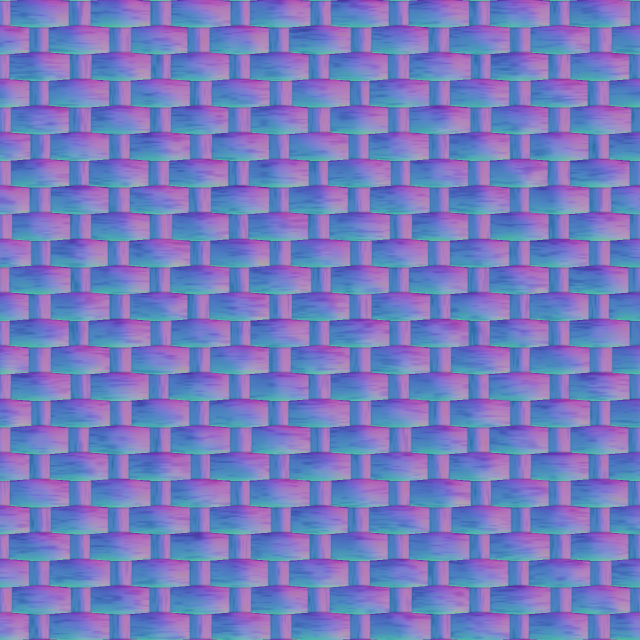
A WebGL 1 fragment shader for this texture map:

```glsl
precision highp float;
// Tangent-space normal map of a woven basket: broad horizontal strips pass
// over narrow upright posts, staggered by half a repeat on alternate rows.
// Each part yields a surface slope plus fibre noise, then slope becomes colour.

uniform vec2 u_resolution;

const vec2 REPEATS = vec2(8.0, 24.0);  // posts across, rows up
const float POST_HALF = 0.13;          // half post width, in repeats
const float PI = 3.14159265;

float hash(vec2 p) {
  vec3 q = fract(p.xyx * 0.1031);
  q += dot(q, q.yzx + 33.33);
  return fract((q.x + q.y) * q.z);
}

float noise(vec2 p) {
  vec2 i = floor(p);
  vec2 f = fract(p);
  f = f * f * (3.0 - 2.0 * f);
  return mix(mix(hash(i), hash(i + vec2(1.0, 0.0)), f.x),
             mix(hash(i + vec2(0.0, 1.0)), hash(i + vec2(1.0, 1.0)), f.x), f.y);
}

// Signed streaks running along the first axis of p.
float fibres(vec2 p, float seed) {
  vec2 offset = vec2(seed * 71.0, seed * 37.0);
  float coarse = noise(p * vec2(28.0, 170.0) + offset);
  float fine = noise(p * vec2(65.0, 390.0) + offset.yx);
  return coarse * 0.8 + fine * 1.2 - 1.0;
}

vec3 slopeColour(vec2 slope) {
  return vec3(0.5 + 0.5 * slope, 0.83 - 0.45 * dot(slope, slope));
}

// local runs from -1 to 1 across the strip and from bottom to top.
vec3 stripColour(vec2 local, vec2 p, float seed) {
  float u = local.x;
  float v = local.y;
  float skew = (hash(vec2(seed * 91.0, 4.0)) - 0.5) * 0.08;
  float grain = fibres(p + vec2(0.0, p.x * skew), seed);
  float cloud = noise(local * vec2(1.6, 1.1) + seed * 53.0) - 0.5;

  // Left to right roll, leaning along the diagonal.
  float turn = smoothstep(-0.6, 0.95, u + 0.3 * v + 0.5 * cloud + 0.3 * (seed - 0.5));
  float sideways = mix(-0.4, 0.41, turn);
  // Top to bottom roll, strongest over the crown of the strip.
  float crown = 1.0 - 0.6 * u * u;
  float upright = -0.47 * crown * v * (0.55 + 0.45 * abs(v)) + 0.1 * cloud;

  // A few strips have a flattened crown.
  float flatCrown = step(0.82, hash(vec2(seed * 63.0, 9.0)))
                  * exp(-dot(local, local * vec2(12.0, 4.0)));
  vec2 slope = vec2(sideways, upright) * (1.0 - 0.75 * flatCrown);
  slope += grain * vec2(0.06, 0.15);
  vec3 colour = slopeColour(slope) - 0.05 * abs(grain);

  // Narrow turned edges: dark violet above, green below, patchy in length.
  float patchy = smoothstep(0.25, 0.75, noise(vec2(u * 4.0 + seed * 80.0, v)));
  float ends = mix(0.35, 1.0, smoothstep(0.3, 0.85, abs(u))) * (0.4 + 0.6 * patchy);
  float topEdge = smoothstep(0.88, 0.98, v) * ends;
  float bottomEdge = smoothstep(0.88, 0.98, -v) * ends;
  colour = mix(colour, vec3(0.40, 0.12, 0.65), topEdge * 0.9);
  return mix(colour, vec3(0.38, 0.78, 0.58), bottomEdge * 0.8);
}

// local runs from -1 to 1 across the post and from bottom to top.
vec3 postColour(vec2 local, vec2 p, float seed) {
  float grain = fibres(p.yx, seed + 3.0);
  float lean = (seed - 0.5) * 0.3;
  float turn = smoothstep(-0.45, 0.5, local.x + lean + 0.06 * local.y);
  vec2 slope = vec2(mix(-0.42, 0.41, turn), -0.06 * local.y);
  slope += grain * vec2(0.14, 0.05);
  vec3 colour = slopeColour(slope) - 0.05 * abs(grain);
  float tucked = smoothstep(0.86, 1.0, abs(local.y));
  return colour * (1.0 - 0.16 * tucked);
}

vec3 weave(vec2 p) {
  vec2 grid = p * REPEATS;
  // Strips swell over the posts behind them, bending the row boundaries.
  grid.y += 0.04 * cos(2.0 * PI * grid.x) * cos(PI * grid.y);
  float row = floor(grid.y);
  float v = 2.0 * fract(grid.y) - 1.0;
  float x = grid.x + 0.5 * (1.0 - mod(row, 2.0));
  float wrappedRow = mod(row, REPEATS.y);

  // Posts stand at whole x, strips span the gaps between them.
  float postIndex = floor(x + 0.5);
  vec2 postId = vec2(mod(postIndex, REPEATS.x), wrappedRow);
  vec2 stripId = vec2(mod(floor(x), REPEATS.x) + 17.0, wrappedRow);
  float postSeed = hash(postId + 5.0);
  float stripSeed = hash(stripId + 11.0);

  float shift = (hash(postId + 41.0) - 0.5) * 0.035;
  float halfWidth = POST_HALF + (postSeed - 0.5) * 0.02;
  float across = x - postIndex - shift;
  float stripU = (fract(x) - 0.5) / (0.5 - POST_HALF);

  vec3 strip = stripColour(vec2(stripU, v), p, stripSeed);
  vec3 post = postColour(vec2(across / halfWidth, v), p, postSeed);
  float border = abs(across) - halfWidth;
  float seam = 1.0 - smoothstep(0.0, 0.018, abs(border));
  return mix(post, strip, smoothstep(-0.008, 0.008, border)) * (1.0 - 0.1 * seam);
}

void main() {
  // Four samples per pixel smooth the row boundaries and the fibres.
  vec3 total = vec3(0.0);
  for (int i = 0; i < 4; i++) {
    float k = float(i);
    vec2 offset = vec2(mod(k, 2.0), floor(k / 2.0)) * 0.5 - 0.25;
    total += weave((gl_FragCoord.xy + offset) / u_resolution);
  }
  gl_FragColor = vec4(total / 4.0, 1.0);
}
```
